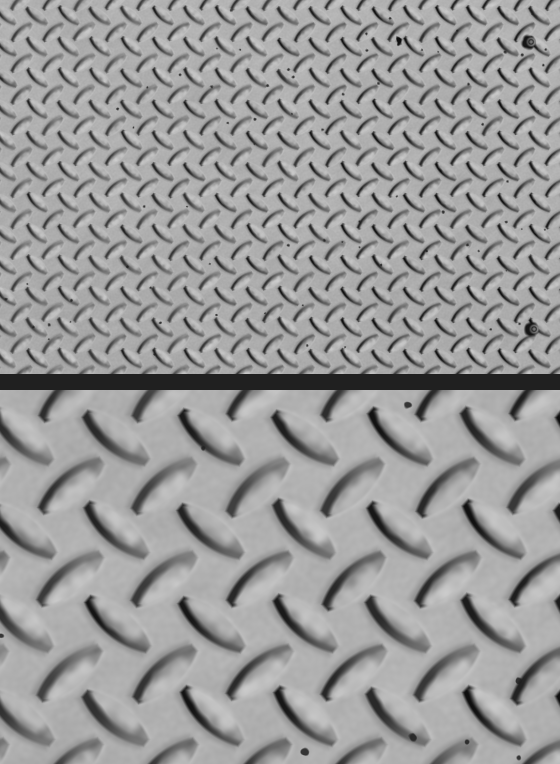
Top: the whole. Bottom: its middle third, enlarged.
This texture is drawn by a WebGL 1 fragment shader. Its source:

```glsl
precision highp float;
uniform vec2 u_resolution;

vec2 hash2(vec2 p) {
  p = vec2(dot(p, vec2(127.1, 311.7)), dot(p, vec2(269.5, 183.3)));
  return fract(sin(p) * 43758.55);
}

float gradDot(vec2 cell, vec2 corner, vec2 f) {
  return dot(hash2(cell + corner) * 2.0 - 1.0, f - corner);
}

float gradientNoise(vec2 p) {
  vec2 i = floor(p), f = fract(p);
  vec2 w = f * f * f * (f * (f * 6.0 - 15.0) + 10.0);
  return mix(mix(gradDot(i, vec2(0.0), f), gradDot(i, vec2(1.0, 0.0), f), w.x),
             mix(gradDot(i, vec2(0.0, 1.0), f), gradDot(i, vec2(1.0), f), w.x), w.y);
}

float fbm(vec2 p) {
  float sum = 0.0, amp = 0.6;
  for (int i = 0; i < 4; i++) {
    sum += amp * gradientNoise(p);
    p = mat2(1.6, 1.2, -1.2, 1.6) * p + 7.3;
    amp *= 0.55;
  }
  return sum;
}

// Pointed oval along x with clipped tips
float lozenge(vec2 p) {
  float oval = length(vec2(p.x, abs(p.y) + 0.758)) - 0.908;
  return max(oval, abs(p.x) - 0.42);
}

float fill(float d, float soft) {
  return 1.0 - smoothstep(-soft, soft, d);
}

// One raised lug per cell, lit from the right
float addLug(float shade, vec2 grid, float tilt, float depth, float soft) {
  vec2 rnd = hash2(floor(grid) + tilt);
  vec2 p = fract(grid) - 0.5 + 0.03 * (rnd - 0.5);
  float a = tilt + 0.1 * (rnd.y - 0.5);
  vec2 q = vec2(dot(p, vec2(cos(a), sin(a))),
                dot(p, vec2(-sin(a), cos(a))) * -sign(tilt));
  float grain = gradientNoise(grid * 7.0);

  // Soft contact shadow on the left, faint glint on the right
  shade *= 1.0 - 0.2 * fill(lozenge(q + vec2(0.02, 0.04)), 0.06);
  shade += 0.05 * fill(lozenge(q - vec2(0.01, 0.03)), 0.04);

  // Dark flank, then the lighter worn face over it
  float flank = depth + 0.28 * smoothstep(-0.25, 0.4, q.x) + 0.12 * (rnd.x - 0.5);
  float face = mix(0.5, 0.73, smoothstep(-0.1, 0.07, q.y + 0.04 * grain));
  face -= 0.15 * smoothstep(0.24, 0.36, abs(q.x + 0.05)) + 0.06 * (rnd.y - 0.5);
  face += 0.08 * grain;
  float shift = 0.065 + 0.025 * rnd.x;
  float top = fill(lozenge(q - vec2(0.04, shift)) + 0.03 * grain, soft + 0.015);
  return mix(shade, mix(max(flank, 0.05), face, top), fill(lozenge(q), soft));
}

void main() {
  vec2 uv = gl_FragCoord.xy / u_resolution.y;
  float px = 1.0 / u_resolution.y;
  float soft = 0.015 + 8.0 * px;

  // Plate with smeared, brushed tone
  float shade = 0.685 + 0.03 * (uv.y - 0.5) + 0.05 * fbm(uv * 3.0);
  shade += 0.05 * fbm(mat2(9.0, -24.0, 14.0, 30.0) * uv);
  shade += 0.03 * gradientNoise(uv * 150.0);

  // Two interleaved grids of opposite lugs
  vec2 grid = vec2(uv.x / 0.084, uv.y * 12.0);
  float deepen = 0.09 * smoothstep(0.2, 1.3, uv.x);
  shade = addLug(shade, grid + vec2(0.32, 0.0), -0.71, 0.16 - deepen, soft);
  shade = addLug(shade, grid + vec2(-0.19, 0.53), 0.71, 0.24 - deepen, soft);

  // Scattered pits, denser toward the upper right
  for (int i = 0; i < 2; i++) {
    vec2 g = uv * (11.0 + 8.0 * float(i)) + 5.0 * float(i);
    vec2 rnd = hash2(floor(g) + 31.0);
    vec2 center = 0.2 + 0.6 * hash2(floor(g) + 57.0);
    float scale = 11.0 + 8.0 * float(i);
    float chance = 0.07 + 0.08 * smoothstep(0.9, 2.3, uv.x + uv.y);
    float d = length(fract(g) - center) / scale - 0.0015 - 0.0025 * rnd.y;
    d += 0.002 * gradientNoise(uv * 180.0);
    shade = mix(shade, 0.12, 0.85 * step(rnd.x, chance) * fill(d, px));
  }

  // Ragged hole near the top
  vec2 hole = uv - vec2(1.066, 0.89);
  float ragged = length(hole * vec2(1.2, 0.8)) - 0.009 + 0.008 * gradientNoise(uv * 90.0);
  shade = mix(shade, 0.06, fill(ragged, 0.0015 + px));

  // Two recessed bolts near the right edge
  for (int i = 0; i < 2; i++) {
    float n = float(i);
    vec2 b = uv - vec2(1.416 + 0.008 * n, 0.887 - 0.768 * n);
    float wobble = 0.004 * gradientNoise(uv * 70.0);
    shade = mix(shade, 0.08, fill(length(b + vec2(0.003, 0.0)) - 0.018 + wobble, 0.002 + px));
    float head = length(b - vec2(0.004, 0.001));
    shade = mix(shade, 0.4 + 12.0 * b.x, fill(head - 0.012, 0.001 + px));
    shade = mix(shade, 0.14, fill(abs(head - 0.006) - 0.0015, 0.0005 + px));
  }

  gl_FragColor = vec4(vec3(clamp(shade, 0.03, 0.82)), 1.0);
}
```
